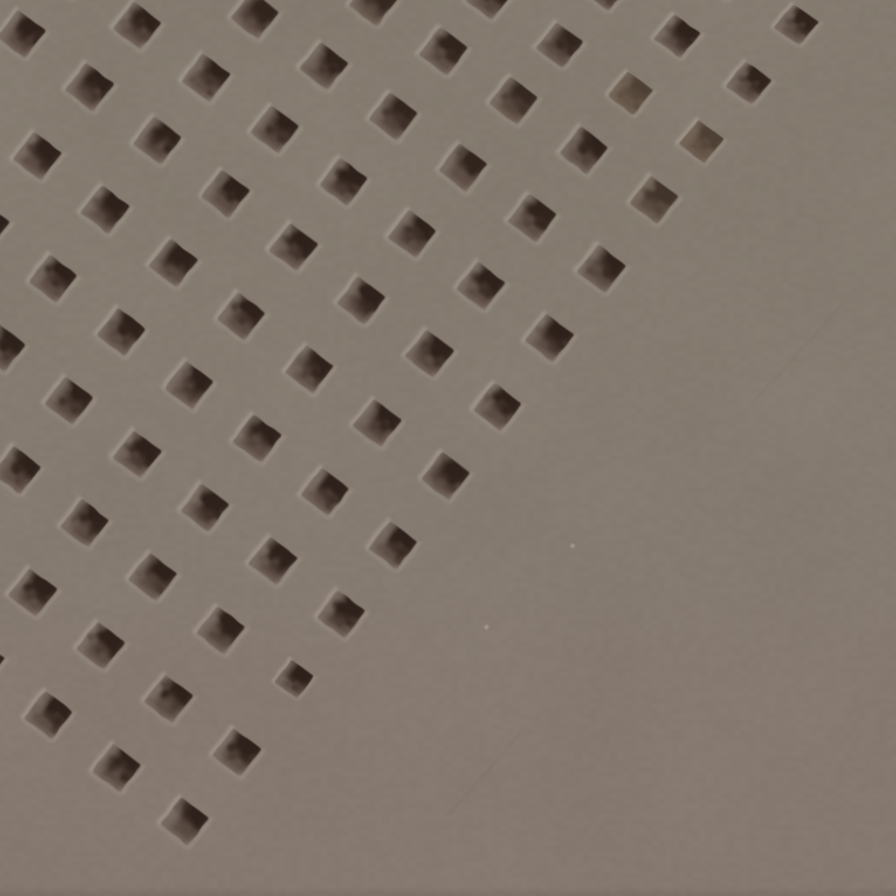
Reproduce this pattern procedurally as a Shadertoy shader.

```glsl
// A matt taupe panel with a slanted grid of small square pits cut into it.
// Each pit is a rounded box in a rotated frame, shaded as a pale upper-left
// bevel falling into a dark hollow; the rows bend slightly near the top.

float hash(vec2 p) {
    return fract(sin(dot(p, vec2(12.9898, 78.233))) * 43758.5453);
}

float noise(vec2 p) {
    vec2 cell = floor(p), f = fract(p);
    f = f * f * (3.0 - 2.0 * f);
    return mix(mix(hash(cell), hash(cell + vec2(1, 0)), f.x),
               mix(hash(cell + vec2(0, 1)), hash(cell + vec2(1, 1)), f.x), f.y);
}

float segment(vec2 p, vec2 a, vec2 b) {
    vec2 ab = b - a;
    return length(p - a - ab * clamp(dot(p - a, ab) / dot(ab, ab), 0.0, 1.0));
}

// Panel surface: slow tint drift, fine grain, faint scratches and specks
vec3 panel(vec2 uv) {
    vec3 col = mix(vec3(0.525, 0.475, 0.437), vec3(0.520, 0.482, 0.437), smoothstep(0.0, 0.7, uv.y));
    col += 0.012 * (noise(uv * 9.0) - 0.5) + 0.014 * (noise(uv * vec2(130.0, 170.0)) - 0.5);
    float scratch = min(segment(uv, vec2(0.84, 0.55), vec2(0.94, 0.66)),
                        segment(uv, vec2(0.50, 0.09), vec2(0.58, 0.18)));
    col -= 0.012 * smoothstep(0.004, 0.0, scratch);
    float speck = min(length(uv - vec2(0.639, 0.391)), length(uv - vec2(0.543, 0.300)));
    col += 0.10 * smoothstep(0.004, 0.001, speck);
    return col - 0.03 * smoothstep(0.012, 0.0, uv.y);
}

// One pit; q runs from -1 to 1, x to the lower right and y to the upper right
vec3 carve(vec3 col, vec2 q, float soft, float seed, float lift) {
    vec2 a = abs(q);
    float d = length(max(a - 0.86, 0.0)) + min(max(a.x, a.y) - 0.86, 0.0) - 0.14;

    // Light caught on the rims
    float along = smoothstep(1.3, 0.9, a.y);
    col += 0.075 * along * exp(-pow((q.x + 1.13) / 0.17, 2.0));
    col += 0.045 * along * exp(-pow((q.x - 1.17) / 0.14, 2.0));
    col += 0.030 * smoothstep(1.3, 0.9, a.x) * exp(-pow((q.y + 1.15) / 0.15, 2.0));

    // Hollow: darkest toward the right corner, browner at the bottom
    float grain = noise(q * 2.2 + seed * 40.0) - 0.5;
    float shade = smoothstep(-0.7, 0.6, q.y + 0.15 * q.x + 0.7 * grain);
    vec3 hollow = mix(vec3(0.36, 0.30, 0.265), vec3(0.18, 0.13, 0.105), shade);
    hollow += 0.07 * smoothstep(-0.55, -1.0, q.y);
    hollow += 0.05 * smoothstep(0.65, 1.0, q.x) * (1.0 - 0.5 * shade);
    float wall = smoothstep(-1.05, -0.15, q.x + 0.3 * grain);
    vec3 pit = mix(vec3(0.47, 0.42, 0.385), hollow, wall);
    pit = mix(pit, vec3(0.43, 0.37, 0.30), lift);
    return mix(col, pit, smoothstep(soft, -soft, d));
}

void mainImage(out vec4 fragColor, in vec2 fragCoord) {
    vec2 uv = fragCoord / iResolution.xy;
    vec3 col = panel(uv);

    // Rows climb to the upper right; pits in a row run to the upper left
    for (int j = 0; j < 13; j++) {
        float row = float(j), bend = max(row - 6.0, 0.0), far = max(row - 9.0, 0.0);
        vec2 start = vec2(0.206, 0.0833) + min(row, 9.0) * vec2(0.0582, 0.0771)
                   + far * vec2(0.0530, 0.0651);
        vec2 stride = vec2(-0.0759 - 0.0008 * bend, 0.0595 - 0.00143 * bend);
        for (int i = 0; i < 8; i++) {
            vec2 centre = start + float(i) * stride;
            float seed = hash(vec2(i, j) + 3.0);
            float size = 0.0192 - 0.0005 * far;
            float lift = 0.12 * seed * smoothstep(7.0, 9.0, row);
            // A shrunken pit and two shallow ones on the outer edge
            if (i == 0 && j == 2) { centre += vec2(0.006, 0.0047); size *= 0.8; }
            if (j == 10 && i < 2) { lift = 0.5; size *= 0.95; }
            if (j == 9 && i == 0) lift = 0.3;

            vec2 p = uv - centre;
            if (dot(p, p) > 0.0016) continue;
            p.y *= 1.0 + 0.03 * far;
            vec2 q = vec2(dot(p, vec2(0.786, -0.618)), dot(p, vec2(0.603, 0.797))) / size;
            q += 0.08 * (vec2(noise(q * 1.7 + seed * 60.0), noise(q * 1.7 + seed * 90.0)) - 0.5);
            float soft = max(0.09, 1.0 / (iResolution.y * size));
            col = carve(col, q, soft, seed, lift);
        }
    }
    fragColor = vec4(col, 1.0);
}
```
